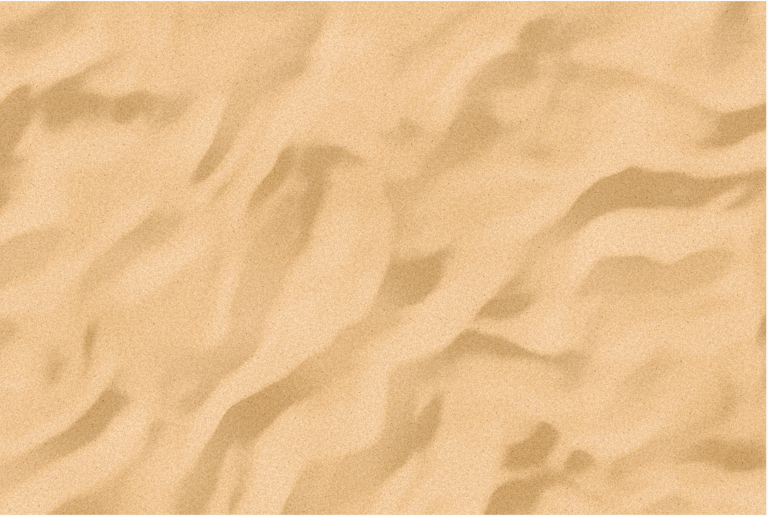
This texture is drawn by a WebGL 1 fragment shader. Its source:

```glsl
precision highp float;
uniform vec2 u_resolution;

float hash(vec2 p) {
  vec3 q = fract(vec3(p.xyx) * 0.1031);
  q += dot(q, q.yzx + 33.33);
  return fract((q.x + q.y) * q.z);
}

vec2 gradient(vec2 cell) {
  float angle = 6.2832 * hash(cell + 71.0);
  return vec2(cos(angle), sin(angle));
}

// Gradient noise, roughly -0.6 to 0.6
float noise(vec2 p) {
  vec2 i = floor(p), f = p - i;
  vec2 w = f * f * f * (f * (f * 6.0 - 15.0) + 10.0);
  float a = dot(gradient(i), f);
  float b = dot(gradient(i + vec2(1, 0)), f - vec2(1, 0));
  float c = dot(gradient(i + vec2(0, 1)), f - vec2(0, 1));
  float d = dot(gradient(i + vec2(1, 1)), f - vec2(1, 1));
  return mix(mix(a, b, w.x), mix(c, d, w.x), w.y);
}

// Rounded crest along the zero line of the noise
float ridge(vec2 p, float roundness) {
  float n = 2.0 * noise(p);
  return -sqrt(n * n + roundness);
}

// Drifts run steeply on the left and flatten towards the right
float sandHeight(vec2 p) {
  float angle = mix(1.05, 0.25, smoothstep(0.1, 1.3, p.x));
  float c = cos(angle), s = sin(angle);
  vec2 q = p - vec2(0.75, 0.5);
  q = vec2(c * q.x + s * q.y, c * q.y - s * q.x);
  q += 0.11 * vec2(noise(p * 4.0 + 5.0), noise(p * 4.0 + 23.0));
  q += 0.016 * vec2(noise(p * 14.0 + 3.0), noise(p * 14.0 + 47.0));
  float h = ridge(q * vec2(3.0, 4.4) + 40.0, 0.009);
  h += 0.27 * ridge(q * vec2(5.5, 8.5) + 90.0, 0.012);
  return h + 0.09 * noise(p * 11.0 + 17.0) + 0.02 * noise(p * 36.0 + 60.0);
}

void main() {
  vec2 p = gl_FragCoord.xy / u_resolution.y;
  float aspect = u_resolution.x / u_resolution.y;

  // Slope facing away from light at the upper left
  vec2 toLight = vec2(-0.6, 0.8);
  float reach = 0.010;
  float slope = (sandHeight(p + toLight * reach) - sandHeight(p - toLight * reach)) / (2.0 * reach);
  float patches = smoothstep(-0.25, 0.25, noise(p * 3.6 + 12.0));
  float shade = smoothstep(-0.3, 7.0, slope) * mix(0.3, 1.0, patches);
  float glow = smoothstep(0.0, 7.0, -slope);

  vec3 litSand = vec3(0.933, 0.767, 0.567);
  vec3 brightSand = vec3(0.946, 0.797, 0.620);
  vec3 shadedSand = vec3(0.815, 0.645, 0.430);
  vec3 color = mix(litSand, brightSand, glow);
  color = mix(color, shadedSand, shade);
  color += (noise(p * 4.0 + 31.0) + 0.7 * noise(p * 9.0 + 52.0)) * vec3(0.015, 0.025, 0.04);

  // Fine grain on a turned lattice, with warm and dark grains
  vec2 g = mat2(0.8, 0.6, -0.6, 0.8) * p;
  float grain = noise(g * 293.0 + 400.0) + 0.45 * noise(g * 127.0 + 9.0);
  color += grain * vec3(0.078, 0.086, 0.094);
  float warmth = noise(g * 211.0 + 200.0);
  color += warmth * vec3(0.012, -0.015, -0.075);
  float darkGrain = smoothstep(0.36, 0.6, noise(g * 173.0 + 600.0));
  color -= darkGrain * vec3(0.09, 0.10, 0.11);

  // Thin pale margin on the top, bottom and right
  float inset = min(min(p.y, 1.0 - p.y), aspect - p.x - 0.001);
  float margin = 1.0 - smoothstep(0.0012, 0.0035, inset);
  color = mix(color, vec3(0.99, 0.98, 0.96), margin);

  gl_FragColor = vec4(clamp(color, 0.0, 1.0), 1.0);
}
```
